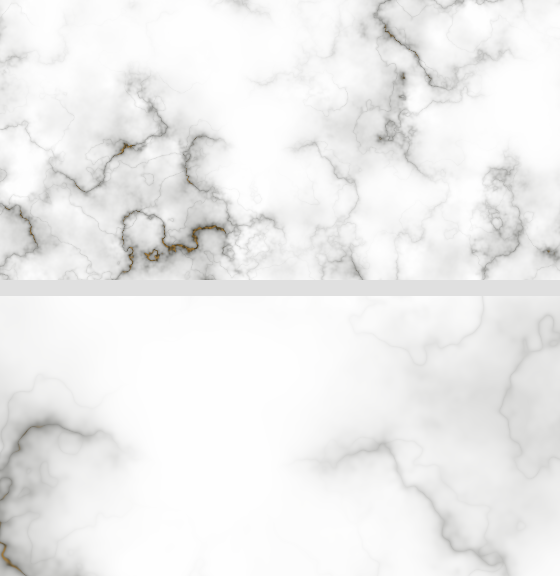
Top: the whole. Bottom: its middle third, enlarged.
Give the GLSL for this texture, as a Shadertoy shader.

```glsl
const vec3 WHITE = vec3(0.995);
const vec3 STAIN_TINT = vec3(1.0, 1.0, 1.03);
const vec3 GOLD = vec3(0.66, 0.48, 0.20);
const vec3 UMBER = vec3(0.30, 0.25, 0.15);

float hash(vec2 p) {
    return fract(sin(dot(p, vec2(127.1, 311.7))) * 43758.5453);
}

vec2 gradientAt(vec2 cell) {
    return 2.0 * vec2(hash(cell), hash(cell + 57.3)) - 1.0;
}

// Gradient noise, centred on zero
float noise(vec2 p) {
    vec2 i = floor(p), f = p - i;
    vec2 u = f * f * f * (f * (f * 6.0 - 15.0) + 10.0);
    vec2 e = vec2(1.0, 0.0);
    float a = dot(gradientAt(i), f);
    float b = dot(gradientAt(i + e.xy), f - e.xy);
    float c = dot(gradientAt(i + e.yx), f - e.yx);
    float d = dot(gradientAt(i + e.xx), f - e.xx);
    return mix(mix(a, b, u.x), mix(c, d, u.x), u.y);
}

float fbm(vec2 p, int octaves) {
    float sum = 0.0, amplitude = 1.0;
    mat2 turn = mat2(1.6, 1.2, -1.2, 1.6);
    for (int i = 0; i < octaves; i++) {
        sum += amplitude * noise(p);
        p = turn * p + 13.7;
        amplitude *= 0.5;
    }
    return sum;
}

// Soft elliptical blob
float patchAt(vec2 p, vec2 centre, vec2 radius) {
    vec2 q = (p - centre) / radius;
    return exp(-dot(q, q));
}

// How heavily the stone is stained at each place
float stainDensity(vec2 p) {
    float d = 0.46 + 0.75 * fbm(p * 2.3 + 4.1, 3);
    d += 0.38 * patchAt(p, vec2(0.10, 0.30), vec2(0.55, 0.42));
    d += 0.30 * patchAt(p, vec2(1.40, 0.75), vec2(0.20, 0.38));
    d += 0.25 * patchAt(p, vec2(2.00, 0.00), vec2(0.20, 0.25));
    d -= 0.50 * patchAt(p, vec2(0.98, 0.70), vec2(0.27, 0.42));
    d -= 0.45 * patchAt(p, vec2(1.83, 0.58), vec2(0.24, 0.27));
    d -= 0.35 * patchAt(p, vec2(0.42, 0.90), vec2(0.28, 0.22));
    return smoothstep(0.0, 1.0, d);
}

// Falls from one on a vein to zero away from it
float vein(float field, float width) {
    return exp(-abs(field) / width);
}

void mainImage(out vec4 fragColor, in vec2 fragCoord) {
    vec2 p = fragCoord / iResolution.y;
    float density = stainDensity(p);

    // Clouds and crumbling veins
    float cloud = clamp(0.5 + 1.3 * fbm(p * 5.0 + 31.0, 5), 0.0, 1.0);
    float mainField = fbm(p * 3.0 + 8.6, 6);
    float fineField = fbm(p * 4.2 + 71.2, 5);
    float line = vein(mainField, 0.03);
    float halo = vein(mainField, 0.11);
    float hairline = vein(fineField, 0.022);

    float stain = density * (0.14 * cloud + 0.42 * halo * cloud
        + 0.27 * line + 0.10 * hairline);
    vec3 color = WHITE - stain * STAIN_TINT;

    // Speckled gold in the heaviest veins
    float speckle = smoothstep(-0.25, 0.30, noise(p * 95.0));
    float ore = smoothstep(0.40, 0.56, stain) * smoothstep(0.25, 0.65, line);
    color = mix(color, mix(UMBER, GOLD, speckle), 0.8 * ore);

    fragColor = vec4(clamp(color, 0.0, 1.0), 1.0);
}
```
